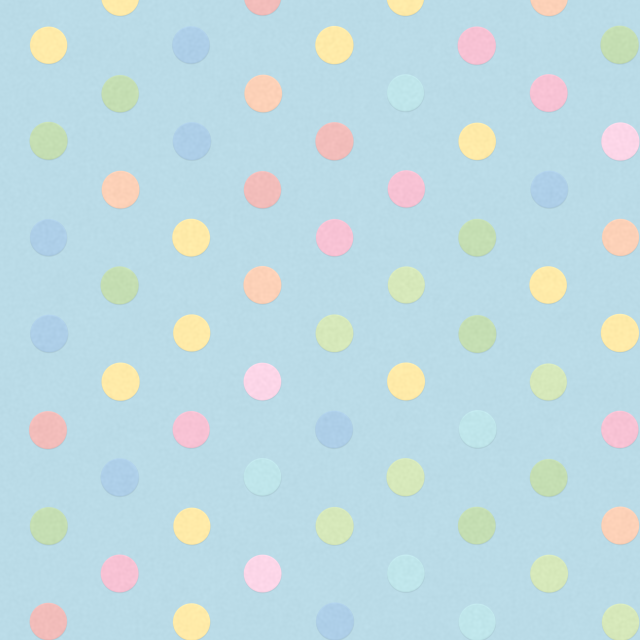
Give the GLSL for this pattern, as a Shadertoy shader.

```glsl
// Staggered pastel paper dots on a pale blue, finely grained ground.

const vec2  PITCH       = vec2(0.11165, 0.07507); // half column step, row step
const vec2  FIRST_DOT   = vec2(0.0759, 0.0286);
const float RADIUS      = 0.0294;
const float RADIUS_VARY = 0.0005;
const float WOBBLE      = 0.0010;  // placement error of each dot
const float RIM_WIDTH   = 0.0013;
const float RIM_SHADE   = 0.05;
const float SHADOW      = 0.09;
const vec2  SHADOW_DROP = vec2(0.0002, -0.0010);
const float GRAIN_SCALE = 170.0;
const float GROUND_GRAIN = 0.016;
const float DOT_GRAIN   = 0.024;
const vec3  GROUND      = vec3(0.730, 0.860, 0.907);

// Yellow appears twice, as it is the most frequent colour.
const vec3 PALETTE[10] = vec3[10](
    vec3(1.00, 0.92, 0.66),  // yellow
    vec3(0.77, 0.87, 0.70),  // green
    vec3(0.99, 0.84, 0.91),  // pale pink
    vec3(0.68, 0.81, 0.91),  // blue
    vec3(0.99, 0.82, 0.72),  // peach
    vec3(1.00, 0.92, 0.66),  // yellow
    vec3(0.75, 0.90, 0.92),  // aqua
    vec3(0.95, 0.74, 0.73),  // coral
    vec3(0.84, 0.91, 0.73),  // lime
    vec3(0.97, 0.76, 0.83)   // rose
);

vec2 hash2(vec2 p) {
    vec3 q = fract(p.xyx * vec3(0.1031, 0.1030, 0.0973));
    q += dot(q, q.yzx + 33.33);
    return fract((q.xx + q.yz) * q.zy);
}

float gradientCorner(vec2 cell, vec2 offset) {
    return dot(hash2(cell + offset) * 2.0 - 1.0, -offset);
}

float gradientNoise(vec2 p) {
    vec2 i = floor(p), f = fract(p);
    vec2 w = f * f * f * (f * (f * 6.0 - 15.0) + 10.0);
    float total = 0.0;
    for (int k = 0; k < 4; k++) {
        vec2 c = vec2(k & 1, k >> 1);
        vec2 weight = mix(1.0 - w, w, c);
        total += weight.x * weight.y * dot(hash2(i + c) * 2.0 - 1.0, f - c);
    }
    return total;
}

// Fine paper tooth over broader, softer mottling.
float paperGrain(vec2 p) {
    return gradientNoise(p * GRAIN_SCALE)
         + 0.5 * gradientNoise(p * GRAIN_SCALE * 0.4 + 17.0)
         + 0.3 * gradientNoise(p * GRAIN_SCALE * 0.1 + 41.0);
}

// Steps along a row from a random start, so neighbours never share a colour.
vec3 dotColour(vec2 cell) {
    float start = floor(10.0 * hash2(vec2(cell.y + 7.0, 3.0)).x);
    float skip = floor(2.0 * hash2(cell + 53.0).y);
    return PALETTE[int(mod(start + 3.0 * cell.x + skip, 10.0))];
}

void mainImage(out vec4 fragColor, in vec2 fragCoord) {
    float pixel = 1.0 / iResolution.y;
    vec2 p = fragCoord * pixel;

    // Staggered lattice: odd rows shift by half a column.
    vec2 grid = (p - FIRST_DOT) / PITCH;
    float row = floor(grid.y + 0.5);
    float stagger = mod(row, 2.0);
    float column = floor((grid.x - stagger) * 0.5 + 0.5);
    vec2 cell = vec2(column, row);
    vec2 centre = FIRST_DOT + PITCH * vec2(column * 2.0 + stagger, row);

    // Slight differences in placement and size.
    vec2 offset = p - centre - WOBBLE * (hash2(cell + 19.0) * 2.0 - 1.0);
    float radius = RADIUS + RADIUS_VARY * (hash2(cell + 31.0).x * 2.0 - 1.0);
    float edge = length(offset) - radius;
    float cover = 1.0 - smoothstep(-0.75 * pixel, 0.75 * pixel, edge);
    float grain = paperGrain(p);

    // Ground with a thin drop shadow beneath each dot.
    float shadowEdge = length(offset - SHADOW_DROP) - radius;
    float shadow = 1.0 - smoothstep(-pixel, pixel, shadowEdge);
    vec3 ground = (GROUND + GROUND_GRAIN * grain) * (1.0 - SHADOW * shadow);

    // Dot with a faintly shaded lower rim and a lit upper rim.
    float rim = smoothstep(-RIM_WIDTH - pixel, 0.0, edge);
    float light = offset.y / radius;
    vec3 paper = dotColour(cell) + DOT_GRAIN * grain + RIM_SHADE * rim * light * 0.6;

    fragColor = vec4(clamp(mix(ground, paper, cover), 0.0, 1.0), 1.0);
}
```
